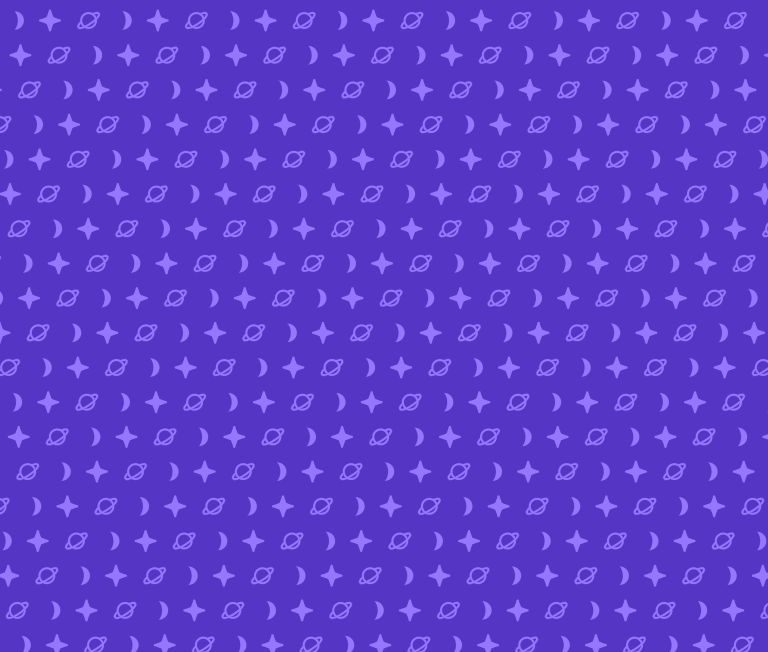
Reproduce this pattern procedurally as a Shadertoy shader.

```glsl
// Offset from the nearest repeat along a row
float wrapRow(float x) {
    return x - 107.8 * round(x / 107.8);
}

// Four tapered arms with rounded tips
float starDistance(vec2 p) {
    p = abs(p);
    vec2 arm = vec2(max(p.x, p.y), min(p.x, p.y));
    float along = clamp(arm.x / 9.7, 0.0, 1.0);
    float armRadius = 1.2 + 3.8 * pow(1.0 - along, 1.2);
    return length(arm - vec2(9.7 * along, 0.0)) - armRadius;
}

// Disc with a larger disc cut from its left side
float moonDistance(vec2 p) {
    float disc = length(p - vec2(-4.7, 0.0)) - 8.7;
    float bite = 16.1 - length(p - vec2(-17.2, 0.0));
    return max(disc, bite) - 0.5;
}

// Outlined globe with a tilted ring passing in front
float planetDistance(vec2 p) {
    float radius = length(p);
    float globe = abs(radius - 7.4) - 1.05;

    float tilt = radians(34.0);
    vec2 q = mat2(cos(tilt), -sin(tilt), sin(tilt), cos(tilt)) * p;
    vec2 axes = vec2(12.1, 3.6);
    float level = length(q / axes);
    float slope = length(q / (axes * axes)) + 1e-4;
    float ring = abs(level * (level - 1.0) / slope) - 1.05;

    // The far half of the ring is hidden by the globe
    ring = max(ring, min(q.y, 7.4 - radius));
    return min(globe, ring);
}

void mainImage(out vec4 fragColor, in vec2 fragCoord) {
    // Canvas is 768 units wide, rows counted down from the top
    float pixel = 768.0 / iResolution.x;
    vec2 p = vec2(fragCoord.x, iResolution.y - fragCoord.y) * pixel;
    float row = round((p.y - 20.5) / 34.7);
    float y = 20.5 + 34.7 * row - p.y;

    // Each row slides left of the one above
    float x = p.x - 50.0 + 29.56 * row;

    float d = starDistance(vec2(wrapRow(x), y));
    d = min(d, planetDistance(vec2(wrapRow(x - 38.6), y)));
    d = min(d, moonDistance(vec2(wrapRow(x + 30.6), y)));

    float coverage = 1.0 - smoothstep(-0.7 * pixel, 0.7 * pixel, d);
    vec3 color = mix(vec3(0.33, 0.207, 0.77), vec3(0.58, 0.465, 1.0), coverage);
    fragColor = vec4(color, 1.0);
}
```
